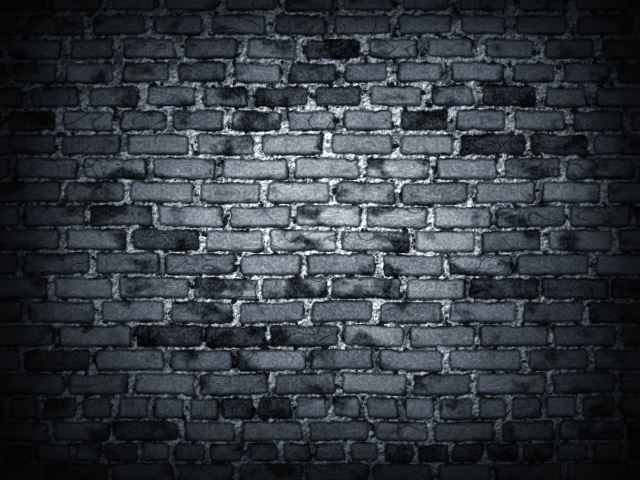
A WebGL 2 fragment shader for this texture:

```glsl
#version 300 es
precision highp float;
// An old brick wall with rough pale mortar, lit by a cold spotlight in the middle.

uniform vec2 u_resolution;
out vec4 fragColor;

// Each course from the top down: position of one joint, brick pitch
const vec2 COURSES[21] = vec2[21](
  vec2(.583, .122), vec2(.688, .127), vec2(.628, .125), vec2(.707, .115),
  vec2(.649, .118), vec2(.592, .118), vec2(.681, .139), vec2(.606, .144),
  vec2(.694, .142), vec2(.611, .142), vec2(.707, .145), vec2(.634, .148),
  vec2(.686, .146), vec2(.642, .146), vec2(.710, .146), vec2(.641, .148),
  vec2(.705, .144), vec2(.611, .075), vec2(.637, .132), vec2(.651, .072),
  vec2(.634, .135));

vec2 hash2(vec2 p) {
  vec3 q = fract(p.xyx * vec3(.1031, .1030, .0973));
  q += dot(q, q.yzx + 33.33);
  return fract((q.xx + q.yz) * q.zy);
}

float gradientAt(vec2 cell, vec2 offset) {
  return dot(hash2(cell) * 2. - 1., offset);
}

float gradientNoise(vec2 p) {
  vec2 i = floor(p), f = fract(p);
  vec2 w = f * f * f * (f * (f * 6. - 15.) + 10.);
  vec2 e = vec2(1, 0);
  return 1.4 * mix(
    mix(gradientAt(i, f), gradientAt(i + e, f - e), w.x),
    mix(gradientAt(i + e.yx, f - e.yx), gradientAt(i + 1., f - 1.), w.x), w.y);
}

float fbm(vec2 p) {
  float sum = 0., amp = .6;
  for (int i = 0; i < 4; i++) {
    sum += amp * gradientNoise(p);
    p = mat2(1.6, 1.2, -1.2, 1.6) * p + 17.3;
    amp *= .55;
  }
  return sum;
}

// Uneven joint position, in brick pitches
float joint(float k, float row) {
  return k + (k == 0. ? 0. : (hash2(vec2(k + 40., row + 9.)).x - .5) * .13);
}

float roundedBox(vec2 p, vec2 halfSize, float radius) {
  vec2 q = abs(p) - halfSize + radius;
  return length(max(q, 0.)) + min(max(q.x, q.y), 0.) - radius;
}

void main() {
  vec2 p = gl_FragCoord.xy / u_resolution.y;
  float pixel = 1. / u_resolution.y;
  float top = 1. - p.y;

  // Courses, slightly wavy and tighter near the floor
  float v = (top - .0271) / .0499 + 1. + .3 * smoothstep(.88, 1., top);
  v += .09 * gradientNoise(p * vec2(5., 3.));
  float row = clamp(floor(v), 0., 20.);
  vec2 course = COURSES[int(row)];

  // Brick between its two uneven joints
  float u = (p.x - course.x) / course.y;
  float k = floor(u);
  if (u < joint(k, row)) k--;
  else if (u > joint(k + 1., row)) k++;
  float left = joint(k, row), right = joint(k + 1., row);
  vec2 id = hash2(vec2(k + 71., row * 3. + 5.));
  vec2 local = vec2((u - .5 * (left + right)) * course.y, (row + .5 - v) * .0499);
  float worn = smoothstep(.45, .15, top);
  vec2 halfSize = vec2((right - left) * course.y * .5 - .005 - .004 * id.x - .004 * worn,
                       .0212 - .0018 * worn);
  local.y += local.x * (id.y - .5) * .06;

  // Chipped outline
  float rough = fbm(p * 34.);
  float fine = gradientNoise(p * 130.);
  float d = roundedBox(local, halfSize, .008) + .0065 * rough + .0016 * fine;
  float brickMask = smoothstep(pixel, -pixel, d);

  // Brick face: tone per brick, soot, scratches, grain
  float grain = fbm(p * 150. + 3.);
  float soot = smoothstep(.0, .42, fbm(p * vec2(11., 15.) + id * 20.) + .18 * (.5 - id.x));
  float face = mix(.40, .62, id.y) * (id.x < .14 ? .55 : 1.);
  face *= 1. - .72 * soot;
  face += .22 * grain + .11 * rough;
  float scratch = abs(gradientNoise(p * vec2(16., 26.) + id * 31.));
  face *= mix(.55, 1., smoothstep(.0, .035, scratch + .04 * step(.45, id.x)));
  face += .12 * smoothstep(.025, .0, abs(scratch - .2)) * (1. - soot);
  face *= mix(.45, 1., smoothstep(.0, .007, -d));
  face *= mix(.6, 1., smoothstep(-.021, -.010, local.y + .005 * rough));

  // Crumbly mortar with dark pits and a crevice beside the bricks
  float relief = fbm(p * 85.) - fbm(p * 85. + vec2(-.22, .3));
  float mortar = .80 + .75 * relief + .45 * grain;
  mortar *= mix(.12, 1., smoothstep(-.38, -.02, fbm(p * 48. + 8.)));
  float hollow = smoothstep(-.12, .3, gradientNoise(p * 21. + 5.));
  mortar *= mix(1., smoothstep(.0, .005, d), .35 + .6 * hollow);
  float sideGap = smoothstep(-.002, .003, abs(local.x) - halfSize.x);
  mortar *= 1. - .5 * sideGap * hollow;

  // Spotlight and dark frame
  vec2 q = (p - vec2(.69, .555)) / vec2(.53, p.y > .555 ? .41 : .46);
  float light = 1.22 * exp(-dot(q, q));
  vec2 edge = min(p, vec2(u_resolution.x / u_resolution.y, 1.) - p);
  light *= mix(.45, 1., smoothstep(.0, .17, edge.x)) * mix(.6, 1., smoothstep(.0, .1, edge.y));
  light *= 1. + .25 * fbm(p * 4.);

  float tone = max(mix(mortar, face, brickMask), 0.) * light;
  tone = tone * 1.06 / (1. + .12 * tone * tone);

  // Cold tint that fades towards white
  vec3 tint = mix(vec3(.86, 1., 1.13), vec3(.98, 1., 1.02), smoothstep(.1, .9, tone));
  fragColor = vec4(clamp(tone * tint + vec3(.008, .009, .013), 0., 1.), 1.);
}
```
